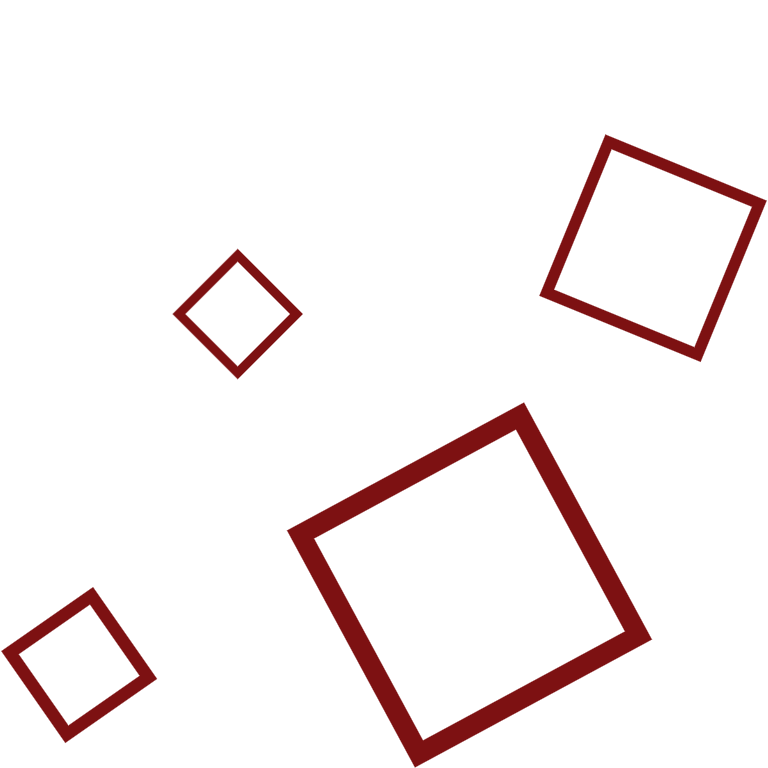
This background is drawn by a Shadertoy shader. Its source:

```glsl
const vec3 PAPER = vec3(1.0);
const vec3 MAROON = vec3(0.49, 0.065, 0.07);
const int FRAME_COUNT = 4;

struct Frame {
    vec2 center;
    float halfSide;   // center to outer edge
    float thickness;
    float angle;      // radians, counterclockwise
};

vec2 rotate(vec2 p, float angle) {
    float c = cos(angle), s = sin(angle);
    return vec2(c * p.x - s * p.y, s * p.x + c * p.y);
}

// Distance to a square outline with sharp corners, negative inside the band
float frameDistance(vec2 p, Frame frame) {
    vec2 q = abs(rotate(p - frame.center, -frame.angle));
    float halfBand = 0.5 * frame.thickness;
    return abs(max(q.x, q.y) - frame.halfSide + halfBand) - halfBand;
}

float coverage(float dist, float pixel) {
    return clamp(0.5 - dist / pixel, 0.0, 1.0);
}

void mainImage(out vec4 fragColor, in vec2 fragCoord) {
    vec2 uv = fragCoord / iResolution.xy;
    float pixel = 1.2 / min(iResolution.x, iResolution.y);

    Frame frames[FRAME_COUNT] = Frame[FRAME_COUNT](
        Frame(vec2(0.6113, 0.2383), 0.1754, 0.0261, 0.495),
        Frame(vec2(0.8503, 0.6768), 0.1135, 0.0148, -0.389),
        Frame(vec2(0.3095, 0.5911), 0.0600, 0.0118, 0.7854),
        Frame(vec2(0.1031, 0.1341), 0.0729, 0.0164, 0.609)
    );

    // Tilted square outlines on plain paper
    vec3 color = PAPER;
    for (int i = 0; i < FRAME_COUNT; i++) {
        color = mix(color, MAROON, coverage(frameDistance(uv, frames[i]), pixel));
    }
    fragColor = vec4(color, 1.0);
}
```
